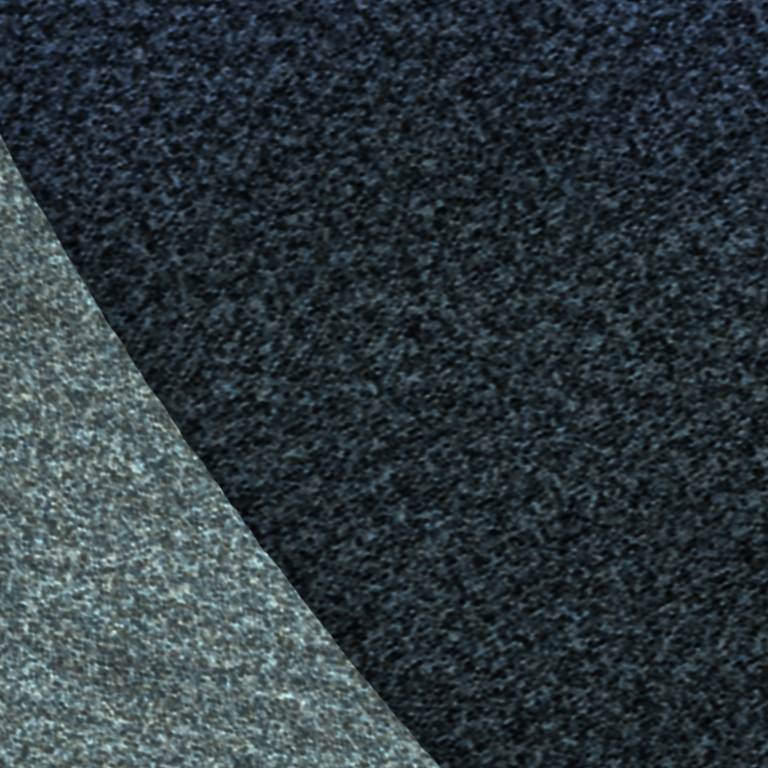
Reproduce this texture procedurally as a three.js fragment shader.

```glsl
// Two woven cloths: a pale grey-green panel at the lower left overlaps a dark
// slate twill along a gently curved edge. Each weave is stretched value noise
// in a turned frame, with diagonal ribs, soft mottling and edge shading.

varying vec2 vUv;

const vec3 DARK_CLOTH = vec3(0.122, 0.157, 0.172);
const vec3 PALE_CLOTH = vec3(0.348, 0.410, 0.410);
const vec3 BLUE_TINT = vec3(0.95, 0.96, 1.14);
const vec3 EDGE_CURVE = vec3(0.573, -0.86, 0.20); // x of the edge as a quadratic in y
const float EDGE_SOFTNESS = 0.0018;
const float EDGE_WOBBLE = 0.005;
const float DARK_ANGLE = 0.50;
const float PALE_ANGLE = -0.22;
const vec2 DARK_THREADS = vec2(125.0, 190.0);     // cells along and across
const vec2 PALE_THREADS = vec2(150.0, 215.0);
const float DARK_CONTRAST = 2.9;
const float PALE_CONTRAST = 1.65;
const float RIB_COUNT = 105.0;
const float RIB_DEPTH = 0.10;
const float TAU = 6.2831853;

float hash(vec2 p) {
  return fract(sin(dot(p, vec2(127.1, 311.7))) * 43758.5453);
}

float noise(vec2 p) {
  vec2 cell = floor(p);
  vec2 f = fract(p);
  f = f * f * (3.0 - 2.0 * f);
  float low = mix(hash(cell), hash(cell + vec2(1.0, 0.0)), f.x);
  float high = mix(hash(cell + vec2(0.0, 1.0)), hash(cell + 1.0), f.x);
  return mix(low, high, f.y);
}

float fbm(vec2 p) {
  float sum = 0.0;
  float amp = 0.5;
  for (int i = 0; i < 4; i++) {
    sum += amp * noise(p);
    p = p * 2.03 + 17.3;
    amp *= 0.5;
  }
  return sum / 0.9375;
}

vec2 turn(vec2 p, float angle) {
  float c = cos(angle);
  float s = sin(angle);
  return vec2(c * p.x + s * p.y, c * p.y - s * p.x);
}

// Short crossing threads, centred on zero
float threads(vec2 p, vec2 density) {
  float along = noise(p * density);
  float across = noise(turn(p, 0.9) * density.yx * 1.15 + 43.0);
  return 0.58 * along + 0.42 * across - 0.5;
}

// Skewed response: many dim fibres, a few bright glints
float fibreLight(float grain, float contrast) {
  return max(0.12, 1.0 + contrast * grain + 0.8 * contrast * grain * grain);
}

// Slight hue shifts from thread to thread
vec3 fibreTint(vec2 p) {
  float shift = noise(p * 95.0 + 71.0) - 0.5;
  return 1.0 + shift * vec3(0.16, 0.0, -0.12);
}

vec3 darkCloth(vec2 uv, float edge) {
  vec2 p = turn(uv, DARK_ANGLE);
  float warp = fbm(uv * 9.0);
  float light = fibreLight(threads(p, DARK_THREADS), DARK_CONTRAST);

  // Twill ribs grow clearer toward the lower right
  float clarity = smoothstep(0.1, 1.0, uv.x + 0.4 * (1.0 - uv.y));
  light += RIB_DEPTH * clarity * sin(TAU * (p.y * RIB_COUNT + warp * 1.5));

  // Broad mottling, faint folds and the shadow beside the overlap
  light *= 0.82 + 0.36 * fbm(p * vec2(4.0, 8.0) + 5.0);
  light *= 0.92 + 0.16 * noise(p * vec2(7.0, 34.0));
  light *= 1.0 - 0.32 * exp(-max(edge, 0.0) * 45.0);

  float blue = smoothstep(0.65, 1.15, uv.y + 0.35 * abs(uv.x - 0.55));
  return DARK_CLOTH * mix(vec3(1.0), BLUE_TINT, blue) * fibreTint(uv) * light;
}

vec3 paleCloth(vec2 uv, float edge) {
  vec2 p = turn(uv, PALE_ANGLE);
  p.y += 0.006 * fbm(uv * 14.0);
  float light = fibreLight(threads(p, PALE_THREADS), PALE_CONTRAST);

  // Wavy creases and cloudy wear
  light *= 0.86 + 0.28 * noise(p * vec2(14.0, 62.0) + 9.0);
  light *= 0.87 + 0.26 * fbm(uv * 8.0 + 31.0);

  // Slightly dimmer top, with a lit rim along the fold
  light *= mix(1.04, 0.95, smoothstep(0.1, 0.75, uv.y));
  light *= 1.0 + 0.08 * exp(edge * 40.0);
  return PALE_CLOTH * fibreTint(uv + 3.0) * light;
}

void main() {
  vec2 uv = vUv;

  // Approximate signed distance to the curved edge, negative on the pale side
  float curveX = EDGE_CURVE.x + uv.y * (EDGE_CURVE.y + uv.y * EDGE_CURVE.z);
  float slope = EDGE_CURVE.y + 2.0 * EDGE_CURVE.z * uv.y;
  float edge = (uv.x - curveX) / sqrt(1.0 + slope * slope);
  edge += EDGE_WOBBLE * (fbm(uv * 38.0) - 0.5);

  float cover = smoothstep(-EDGE_SOFTNESS, EDGE_SOFTNESS, edge);
  vec3 pale = paleCloth(uv, min(edge, 0.0));
  vec3 color = mix(pale, darkCloth(uv, edge), cover);
  gl_FragColor = vec4(clamp(color, 0.0, 1.0), 1.0);
}
```
